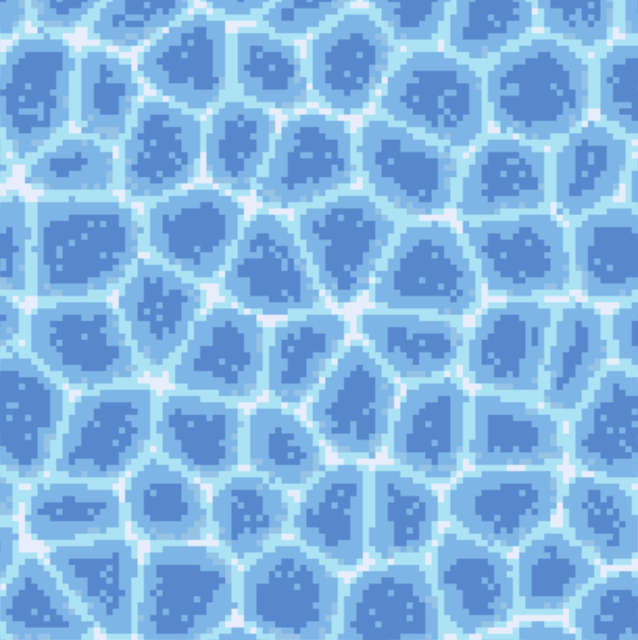
Reproduce this texture procedurally as a Shadertoy shader.

```glsl
// Draws a chunky pixel-art tissue of rounded blue cells with dark, speckled cores.

// Layout
const float BLOCKS = 102.0;      // blocks across the canvas width
const float CELLS = 7.4;         // cells across the canvas width
const float BLOCK_SOFT = 0.2;    // half width of the blend between blocks
const float JITTER = 0.72;       // scatter of the cell centres
const float SIZE_SPREAD = 0.15;  // variation of the cell weights
const float ROUNDING = 14.0;     // higher gives sharper cell corners

// Depth limits, measured inward from the cell borders
const float WHITE_DEPTH = -0.011;
const float WALL_DEPTH = 0.052;
const float SHADE_DEPTH = 0.13;
const float CORE_DEPTH = 0.205;

// Irregularities
const float WALL_WOBBLE = 0.03;
const float WHITE_WOBBLE = 0.045;
const float CORE_WOBBLE = 0.13;
const float SPECKLE_SHARE = 0.085;
const float CRUMB_SHARE = 0.025;
const vec2 SHADE_SIDE = vec2(0.6, -0.8);

// Palette
const vec3 WHITE = vec3(0.91, 0.93, 0.99);
const vec3 CYAN = vec3(0.67, 0.89, 0.96);
const vec3 SHADE = vec3(0.59, 0.76, 0.90);
const vec3 BODY = vec3(0.49, 0.71, 0.90);
const vec3 CORE = vec3(0.34, 0.53, 0.80);

float hash(vec2 p) {
    vec3 q = fract(p.xyx * 0.1031);
    q += dot(q, q.yzx + 33.33);
    return fract((q.x + q.y) * q.z);
}

float valueNoise(vec2 p) {
    vec2 i = floor(p), f = fract(p);
    f = f * f * (3.0 - 2.0 * f);
    float low = mix(hash(i), hash(i + vec2(1, 0)), f.x);
    float high = mix(hash(i + vec2(0, 1)), hash(i + vec2(1, 1)), f.x);
    return mix(low, high, f.y);
}

// Centre (xy) and weight (z) of a cell in a staggered, jittered grid
vec3 cellSeed(vec2 id) {
    vec2 scatter = vec2(hash(id + 17.3), hash(id + 71.9)) - 0.5;
    float stagger = 0.5 * mod(id.y, 2.0) - 0.25;
    vec2 centre = id + 0.5 + vec2(stagger, 0.0) + JITTER * scatter;
    return vec3(centre, SIZE_SPREAD * hash(id + 133.7));
}

float powerDistance(vec2 p, vec3 seed) {
    vec2 d = p - seed.xy;
    return dot(d, d) - seed.z;
}

// x: rounded depth inside the owning cell, yz: offset from its centre
vec3 cellDepth(vec2 p) {
    vec2 home = floor(p), ownerId = home;
    vec3 owner = vec3(0.0);
    float nearest = 1e3;
    for (int y = -2; y <= 2; y++)
    for (int x = -2; x <= 2; x++) {
        vec2 id = home + vec2(x, y);
        vec3 seed = cellSeed(id);
        float d = powerDistance(p, seed);
        if (d < nearest) { nearest = d; owner = seed; ownerId = id; }
    }
    // Smooth minimum of the distances to all borders
    float sum = 0.0;
    for (int y = -2; y <= 2; y++)
    for (int x = -2; x <= 2; x++) {
        vec2 id = home + vec2(x, y);
        if (id == ownerId) continue;
        vec3 seed = cellSeed(id);
        float gap = max(distance(seed.xy, owner.xy), 0.05);
        float border = 0.5 * (powerDistance(p, seed) - nearest) / gap;
        sum += exp(-ROUNDING * border);
    }
    return vec3(-log(sum) / ROUNDING, p - owner.xy);
}

// Flat colour of one block
vec3 blockColor(vec2 block) {
    vec3 cell = cellDepth((block + 0.5) * CELLS / BLOCKS);
    float grain = hash(block + 211.0);
    float fine = valueNoise(block * 0.55 + 40.0) - 0.5;
    float broad = valueNoise(block * 0.16 + 90.0) - 0.5;
    float depth = cell.x + WALL_WOBBLE * fine;

    // Walls with white junctions and a few stray crumbs
    if (cell.x < WHITE_DEPTH + WHITE_WOBBLE * broad) return WHITE;
    if (depth < WALL_DEPTH) return grain < CRUMB_SHARE ? BODY : CYAN;

    // Ragged core with lighter speckles
    if (cell.x + CORE_WOBBLE * fine > CORE_DEPTH)
        return grain < SPECKLE_SHARE ? BODY : CORE;

    // Greyish patches along the lower right rim
    bool patchy = valueNoise(block * 0.35 + 150.0) > 0.5 && grain < 0.6;
    bool shaded = dot(cell.yz, SHADE_SIDE) > 0.0 && depth < SHADE_DEPTH;
    return patchy && shaded ? SHADE : BODY;
}

void mainImage(out vec4 fragColor, in vec2 fragCoord) {
    // Blend the four nearest blocks over a narrow seam
    vec2 p = fragCoord / iResolution.x * BLOCKS - 0.5;
    vec2 b = floor(p);
    float soft = clamp(0.5 * BLOCKS / iResolution.x, BLOCK_SOFT, 0.5);
    vec2 seam = smoothstep(0.5 - soft, 0.5 + soft, fract(p));
    vec3 low = mix(blockColor(b), blockColor(b + vec2(1, 0)), seam.x);
    vec3 high = mix(blockColor(b + vec2(0, 1)), blockColor(b + vec2(1, 1)), seam.x);
    fragColor = vec4(mix(low, high, seam.y), 1.0);
}
```
